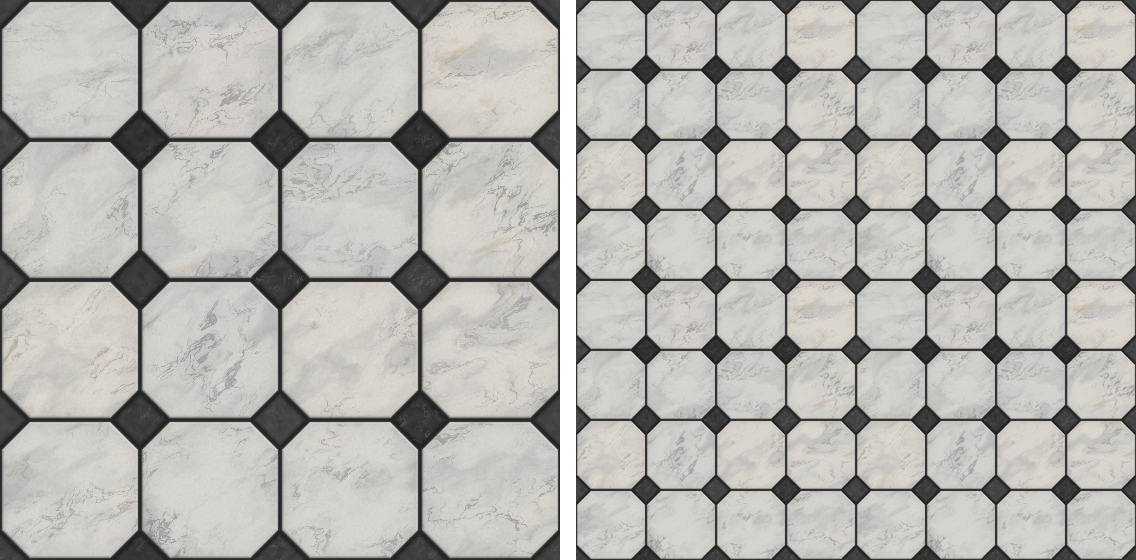
Left: one tile. Right: repeated 2 by 2.
A three.js fragment shader for this texture:

```glsl
// Polished marble octagon tiles with small black marble diamonds and dark grout, 4 by 4.
#define REPEATS 4.0
#define CORNER_CUT 0.207
#define GROUT_HALF 0.014
#define EDGE_SOFT 0.010
#define BEVEL_WIDTH 0.022
#define VEIN_SCALE 2.6
#define VEIN_WIDTH 0.035
#define VEIN_STRENGTH 0.62
#define STAIN_STRENGTH 0.50
#define GRAIN 0.030

varying vec2 vUv;

const vec3 CREAM = vec3(0.865, 0.845, 0.805);
const vec3 COOL_WHITE = vec3(0.822, 0.826, 0.812);
const vec3 ROSE_WHITE = vec3(0.845, 0.820, 0.805);
const vec3 CLOUD_GREY = vec3(0.690, 0.695, 0.695);
const vec3 VEIN_GREY = vec3(0.500, 0.505, 0.515);
const vec3 OCHRE = vec3(0.740, 0.640, 0.510);
const vec3 BLACK_STONE = vec3(0.215);
const vec3 BLACK_VEIN = vec3(0.400);
const vec3 GROUT = vec3(0.165);

vec2 hash2(vec2 p) {
  vec3 q = fract(p.xyx * vec3(0.1031, 0.1030, 0.0973));
  q += dot(q, q.yzx + 33.33);
  return fract((q.xx + q.yz) * q.zy);
}

float corner(vec2 cell, vec2 offset, vec2 f) {
  return dot(hash2(cell + offset) * 2.0 - 1.0, f - offset);
}

float gradientNoise(vec2 p) {
  vec2 i = floor(p), f = fract(p);
  vec2 u = f * f * f * (f * (f * 6.0 - 15.0) + 10.0);
  return mix(mix(corner(i, vec2(0.0), f), corner(i, vec2(1.0, 0.0), f), u.x),
             mix(corner(i, vec2(0.0, 1.0), f), corner(i, vec2(1.0), f), u.x), u.y);
}

float fbm(vec2 p) {
  float sum = 0.0, amp = 0.7;
  for (int i = 0; i < 5; i++) {
    sum += amp * gradientNoise(p);
    p = mat2(1.6, 1.2, -1.2, 1.6) * p + 7.3;
    amp *= 0.5;
  }
  return sum;
}

// White marble; every tile has its own tint, grain direction and veining
vec3 whiteMarble(vec2 f, vec2 id) {
  vec2 rnd = hash2(id + 3.7), rnd2 = hash2(id + 41.3);
  float angle = mix(0.2, 0.85, rnd.x), c = cos(angle), s = sin(angle);
  vec2 p = mat2(c, -s, s, c) * (f - 0.5) * vec2(1.0) * VEIN_SCALE;
  p = p * vec2(0.8, 1.5) + id * 23.0 + 50.0;
  vec2 warp = vec2(fbm(p + 11.0), fbm(p + 29.0));

  vec3 col = mix(COOL_WHITE, mix(CREAM, ROSE_WHITE, rnd2.x), rnd.y);
  float cloud = fbm(p * 0.9 + warp * 1.2);
  col = mix(col, CREAM, 0.6 * smoothstep(0.0, 0.4, fbm(p * 0.6 + 61.0)));
  col = mix(col, CLOUD_GREY, 0.75 * smoothstep(-0.15, 0.55, cloud));

  // Thin winding veins with a soft halo, broken up by a patchy mask
  float ridge = abs(fbm(p * 1.25 + warp * 1.4 + 83.0));
  float fineRidge = abs(fbm(p * 2.3 + warp * 1.8 + 17.0));
  float mask = smoothstep(-0.12, 0.30, fbm(p * 0.8 + 37.0));
  float vein = (1.0 - smoothstep(0.0, VEIN_WIDTH, ridge)) * mask;
  vein += 0.55 * (1.0 - smoothstep(0.0, VEIN_WIDTH, fineRidge)) * mask;
  vein += 0.30 * exp(-ridge * 14.0) * mask;
  col = mix(col, VEIN_GREY, min(vein, 1.0) * VEIN_STRENGTH * mix(0.5, 1.0, rnd2.y));

  // Sparse warm mineral stains
  float stain = smoothstep(0.20, 0.52, fbm(p * 1.1 + warp + 131.0));
  col = mix(col, OCHRE, stain * STAIN_STRENGTH * (0.4 + 0.6 * rnd.y));
  return col + GRAIN * gradientNoise(f * 55.0 + id * 60.0);
}

// Black marble with hairline grey veins
vec3 blackMarble(vec2 f, vec2 id) {
  vec2 rnd = hash2(id + 71.9);
  vec2 p = f * 9.0 + id * 19.0 + 90.0;
  float warp = fbm(p * 0.7 + 5.0);
  float vein = 1.0 - smoothstep(0.0, 0.07, abs(fbm(p + warp * 2.0)));
  vein *= smoothstep(-0.2, 0.35, fbm(p * 0.8 + 43.0));
  vec3 col = BLACK_STONE * mix(0.85, 1.22, rnd.x) + 0.07 * fbm(p * 1.7);
  return mix(col, BLACK_VEIN, vein * mix(0.25, 0.7, rnd.y));
}

void main() {
  vec2 p = vUv * REPEATS;
  vec2 f = fract(p), q = abs(f - 0.5), side = sign(f - 0.5);
  vec2 tileId = mod(floor(p), REPEATS);
  vec2 diamondId = mod(floor(p + 0.5), REPEATS);

  // Signed distance to the joint centre: negative in octagons, positive in diamonds
  float straight = max(q.x, q.y) - 0.5;
  float diagonal = (q.x + q.y - 1.0 + CORNER_CUT) * 0.70711;
  float d = max(straight, diagonal);
  vec2 normal = q.x > q.y ? vec2(side.x, 0.0) : vec2(0.0, side.y);
  if (diagonal > straight) normal = side * 0.70711;

  // Bevel lit from the upper right
  float light = dot(normal, vec2(0.6, 0.8));
  float inset = -d - GROUT_HALF;
  float bevel = 1.0 - smoothstep(0.0, BEVEL_WIDTH, inset);
  vec3 tile = whiteMarble(f, tileId);
  tile = mix(tile, light > 0.0 ? vec3(0.96) : vec3(0.48), bevel * abs(light) * 0.75);
  tile *= 1.0 - 0.07 * exp(-max(inset, 0.0) * 22.0);

  vec3 diamond = blackMarble(fract(p + 0.5) - 0.5, diamondId);
  diamond *= mix(0.62, 1.0, smoothstep(0.0, 0.035, d - GROUT_HALF * 0.5));

  vec3 joint = GROUT * (0.85 + 0.5 * smoothstep(0.0, GROUT_HALF, -d));
  vec3 col = mix(joint, tile, smoothstep(-EDGE_SOFT * 0.5, EDGE_SOFT * 0.7, inset));
  col = mix(col, diamond, smoothstep(0.0, EDGE_SOFT, d - GROUT_HALF * 0.4));
  gl_FragColor = vec4(col, 1.0);
}
```
